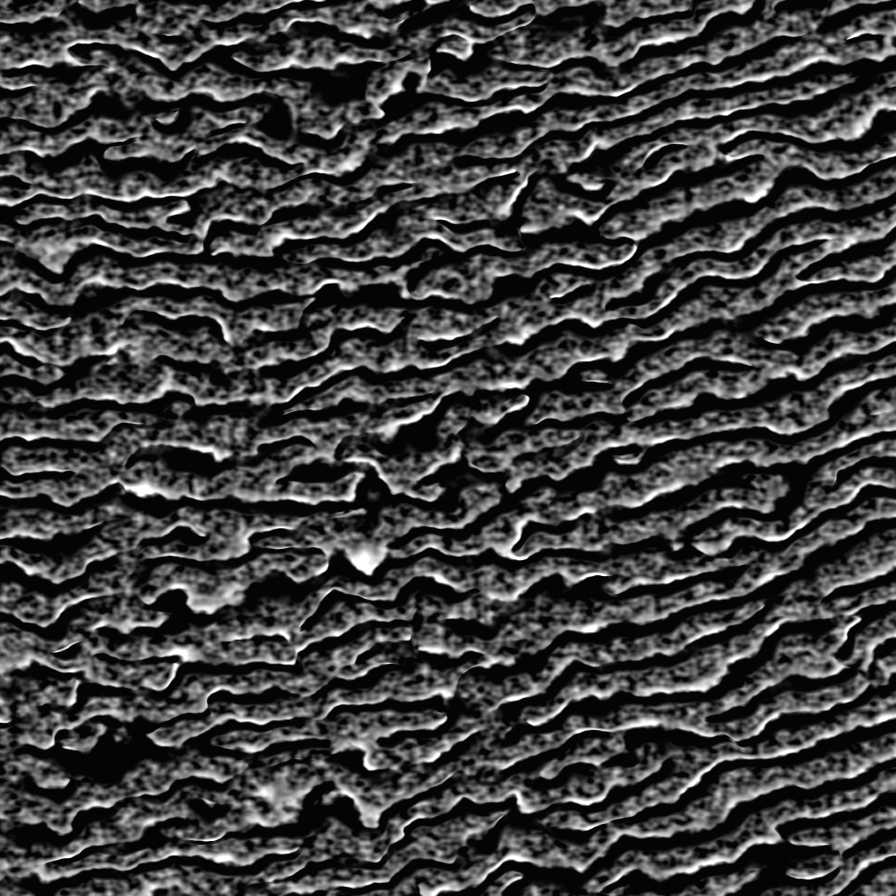
This texture is drawn by a WebGL 1 fragment shader. Its source:

```glsl
precision highp float;
// Wind-blown sand ripples in raking light: bright crests over black troughs.

uniform vec2 u_resolution;

const float TAU = 6.28319;

vec2 randomGradient(vec2 cell) {
  float h = fract(sin(dot(cell, vec2(127.1, 311.7))) * 43758.55);
  return vec2(cos(h * TAU), sin(h * TAU));
}

float gradientNoise(vec2 p) {
  vec2 i = floor(p);
  vec2 f = p - i;
  vec2 w = f * f * f * (f * (f * 6.0 - 15.0) + 10.0);
  float a = dot(randomGradient(i), f);
  float b = dot(randomGradient(i + vec2(1.0, 0.0)), f - vec2(1.0, 0.0));
  float c = dot(randomGradient(i + vec2(0.0, 1.0)), f - vec2(0.0, 1.0));
  float d = dot(randomGradient(i + 1.0), f - 1.0);
  return mix(mix(a, b, w.x), mix(c, d, w.x), w.y);
}

float roughNoise(vec2 p) {
  return gradientNoise(p) + 0.5 * gradientNoise(p * 2.1 + 17.3);
}

void main() {
  vec2 p = gl_FragCoord.xy / min(u_resolution.x, u_resolution.y);
  float calm = smoothstep(0.5, 0.85, p.x);

  // Crest lines climb to the right, with zigzags that fade where it is calm
  float height = p.y - 0.08 * p.x - 0.15 * p.x * p.x;
  height += 0.026 * gradientNoise(p * vec2(10.0, 7.0) + 3.7);
  height += mix(0.022, 0.012, calm) * gradientNoise(p * vec2(22.0, 17.0) + 41.2);
  height += mix(0.008, 0.005, calm) * gradientNoise(p * 47.0 + 8.1);

  // Zeros of this complex field make ripples fork and end
  vec2 defect = vec2(roughNoise(p * vec2(8.0, 12.0) + 5.3),
                     roughNoise(p * vec2(8.8, 11.0) + 63.9));
  defect.x += mix(0.05, 0.24, calm);
  float coherence = smoothstep(0.0, 0.08, length(defect));

  // Patches where the troughs are filled and only grains remain
  float filled = gradientNoise(p * vec2(15.0, 22.0) + 90.4) + 0.2 * calm;
  coherence *= mix(0.25, 1.0, smoothstep(-0.45, -0.15, filled));

  // Mottled grains on the ripple backs, which also fray the edges
  float grain = gradientNoise(p * vec2(64.0, 88.0) + 11.4)
              + 0.8 * gradientNoise(p * vec2(122.0, 156.0) + 29.6);
  float phase = fract(23.5 * height + atan(defect.y, defect.x + 1e-5) / TAU + 0.05 * grain);

  // Sharp lit rim above the trough, then a slow fall into shadow
  float lit = smoothstep(0.2, 0.32, phase);
  float back = lit * (1.0 - smoothstep(0.8, 0.98, phase));
  float rim = lit * (1.0 - smoothstep(0.31, 0.52, phase));
  float rimLight = 0.42 + 0.8 * gradientNoise(p * 24.0 + 77.7);
  float body = 0.36 - 0.12 * phase + 0.6 * grain * (1.0 - 0.5 * rim);
  float light = back * body + rim * max(rimLight, 0.1);
  light = mix(0.23 + 0.7 * grain, light, coherence);

  gl_FragColor = vec4(vec3(clamp(light, 0.015, 1.0)), 1.0);
}
```
